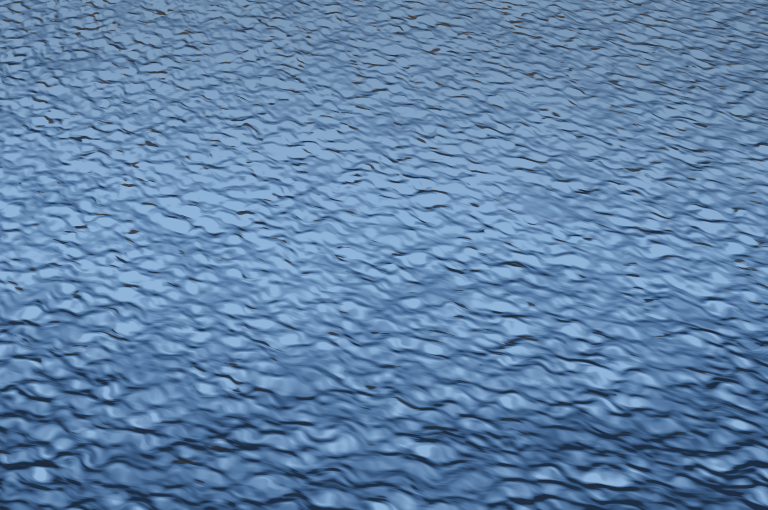
This texture is drawn by a Shadertoy shader. Its source:

```glsl
// Wind-rippled blue lake surface receding from a dark foreground to a greyer distance.

// Scale and direction of the ripples
const float PERSPECTIVE = 0.60;          // shrinkage from bottom to top
const vec2  RIPPLE_FREQ = vec2(15.0, 42.0);
const float TILT_FALLING = 0.22;         // crests falling to the right
const float TILT_RISING = 0.20;          // crests rising to the right
const float SLOPE_STEP = 0.005;
const float CHOPPINESS = 0.016;          // narrows the dark flank of each wave

// Contrast and stroke shape
const float SLOPE_GAIN = 0.80;
const float PATCHINESS = 1.0;
const float GUST_GAIN = 0.26;
const vec2  STROKE_FREQ = vec2(0.85, 1.7);
const float STROKE_LEVEL = 0.29;
const float STROKE_SOFTNESS = 0.08;
const float STROKE_DARKNESS = 0.82;
const float GLINT_GAIN = 0.18;
const float HAZE_AMOUNT = 0.42;

// Palette, from deep trough to reflected sky
const vec3 DEEP  = vec3(0.11, 0.18, 0.27);
const vec3 NAVY  = vec3(0.21, 0.34, 0.50);
const vec3 BLUE  = vec3(0.32, 0.47, 0.64);
const vec3 SKY   = vec3(0.43, 0.575, 0.735);
const vec3 PALE  = vec3(0.56, 0.71, 0.86);
const vec3 INK   = vec3(0.11, 0.16, 0.22);
const vec3 BROWN = vec3(0.26, 0.23, 0.21);
const vec3 HAZE  = vec3(0.36, 0.43, 0.51);

const uint HASH_MUL = 1664525u;
const uint HASH_ADD = 1013904223u;

// Integer hash giving a lattice gradient
vec2 latticeGradient(ivec2 cell) {
    uvec2 v = uvec2(cell) * HASH_MUL + HASH_ADD;
    for (int i = 0; i < 2; i++) {
        v.x += v.y * HASH_MUL;
        v.y += v.x * HASH_MUL;
        v ^= v >> 16u;
    }
    return vec2(v & 0xffffu) / 32767.5 - 1.0;
}

float noise(vec2 p) {
    ivec2 c = ivec2(floor(p));
    vec2 f = fract(p);
    vec2 u = f * f * f * (f * (f * 6.0 - 15.0) + 10.0);
    float a = dot(latticeGradient(c), f);
    float b = dot(latticeGradient(c + ivec2(1, 0)), f - vec2(1, 0));
    float d = dot(latticeGradient(c + ivec2(0, 1)), f - vec2(0, 1));
    float e = dot(latticeGradient(c + ivec2(1, 1)), f - vec2(1, 1));
    return mix(mix(a, b, u.x), mix(d, e, u.x), u.y);
}

vec2 tilted(vec2 w, float tilt) {
    return vec2(w.x, w.y + tilt * w.x) * RIPPLE_FREQ;
}

// Two crossing wave trains
float swell(vec2 w) {
    return noise(tilted(w, TILT_FALLING))
         + 0.8 * noise(tilted(w, -TILT_RISING) * 0.75 + 41.3);
}

// Finer ripples riding on the swell
float chop(vec2 w) {
    vec2 q = tilted(w, TILT_FALLING);
    return 0.50 * noise(q * 2.1 + 17.7) + 0.25 * noise(q * vec2(2.8, 4.0) + 71.1);
}

// Thin lens-shaped dark reflections
float stroke(vec2 w, float level) {
    float n = noise(tilted(w, TILT_FALLING) * STROKE_FREQ + 83.9);
    return smoothstep(level, level + STROKE_SOFTNESS, n);
}

// Brightness of the reflected sky over the canvas
float skyLight(vec2 p, float halfWidth) {
    float rise = mix(0.28, 0.76, smoothstep(-0.08, 0.62, p.y));
    float fall = 0.08 * smoothstep(0.70, 1.0, p.y);
    float side = (p.x + 0.12) / halfWidth;
    return rise - fall - 0.12 * side * side;
}

vec3 waterRamp(float t) {
    vec3 c = mix(DEEP, NAVY, smoothstep(0.0, 0.25, t));
    c = mix(c, BLUE, smoothstep(0.22, 0.50, t));
    c = mix(c, SKY, smoothstep(0.47, 0.73, t));
    return mix(c, PALE, smoothstep(0.70, 1.0, t));
}

vec3 water(vec2 p, float halfWidth) {
    // Perspective plane, bent a little and steepened by its own swell
    float s = 1.0 - PERSPECTIVE * p.y;
    vec2 w = vec2(p.x / s, -log(s) / PERSPECTIVE);
    w += 0.010 * vec2(noise(w * 11.0), noise(w * 11.0 + 37.1));
    w.y -= CHOPPINESS * swell(w);

    // Facing slope shades the ripples in patches; gusts vary it broadly
    vec2 e = vec2(0.0, SLOPE_STEP);
    float patches = noise(w * vec2(6.0, 12.0) + 61.7);
    float slope = swell(w + e) - swell(w - e) + chop(w + e) - chop(w - e);
    slope *= 1.0 + PATCHINESS * patches;
    float gust = noise(w * vec2(3.5, 8.0) + 5.3);
    float far = smoothstep(0.45, 1.05, p.y + 0.10 * p.x);
    float tone = skyLight(p, halfWidth) + GUST_GAIN * gust
               + SLOPE_GAIN * (1.0 + 0.4 * far) * slope;

    // Strokes gather far away and carry a light lower edge
    float level = STROKE_LEVEL - 0.10 * far - 0.15 * patches;
    float glint = stroke(w + 2.0 * e, level);
    vec3 color = waterRamp(tone + GLINT_GAIN * glint);

    // Distant haze, then dark marks tinted by the far shore
    color = mix(color, HAZE, HAZE_AMOUNT * far);
    float trough = 1.0 - smoothstep(-0.72, -0.48, slope);
    float mark = stroke(w, level) * (1.0 - smoothstep(-0.10, 0.15, slope));
    float dark = max(trough, mark) * STROKE_DARKNESS;
    float shore = smoothstep(-0.1, 0.35, noise(w * 9.0 + 29.0) + 0.3 * far);
    return mix(color, mix(INK, BROWN, shore * (0.35 + 0.65 * p.y)), dark);
}

void mainImage(out vec4 fragColor, in vec2 fragCoord) {
    float halfWidth = 0.5 * iResolution.x / iResolution.y;
    vec3 sum = vec3(0.0);
    // Four samples smooth the fine edges
    for (int i = 0; i < 4; i++) {
        vec2 jitter = vec2(i & 1, i >> 1) * 0.5 - 0.25;
        vec2 p = (fragCoord + jitter) / iResolution.y;
        sum += water(p - vec2(halfWidth, 0.0), halfWidth);
    }
    fragColor = vec4(sum * 0.25, 1.0);
}
```
